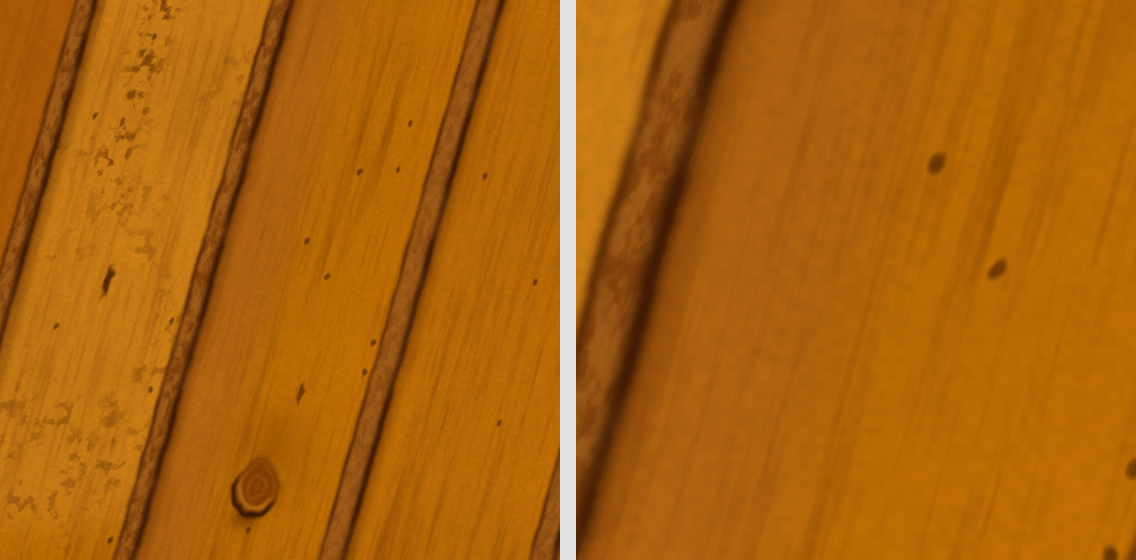
Left, the full canvas; right, a detail of the centre.
Reproduce this texture procedurally as a WebGL 2 fragment shader.

```glsl
#version 300 es
precision highp float;
// Slanted varnished pine boards with beaded grooves, mildew specks and a knot.
uniform vec2 u_resolution;
out vec4 outColor;

#define SLANT 0.284
#define BOARD_PITCH 0.376
#define FIRST_EDGE 0.149
#define GROOVE_COUNT 4
#define GRAIN_STRENGTH 0.22
#define SPECK_STRENGTH 0.62
#define KNOT_CENTER vec2(0.459, 0.133)
#define KNOT_SIZE vec2(0.042, 0.054)

const vec3 AMBER = vec3(0.73, 0.42, 0.015);
const vec3 HONEY = vec3(0.77, 0.475, 0.08);
const vec3 TAN = vec3(0.68, 0.385, 0.065);
const vec3 RUST = vec3(0.66, 0.35, 0.025);
const vec3 BEAD = vec3(0.61, 0.35, 0.09);
const vec3 UMBER = vec3(0.42, 0.18, 0.005);
const vec3 SHADOW = vec3(0.22, 0.085, 0.005);

float hash(vec2 p) {
  return fract(sin(dot(p, vec2(127.1, 311.7))) * 43758.5453);
}

float noise(vec2 p) {
  vec2 i = floor(p), f = fract(p);
  f = f * f * (3.0 - 2.0 * f);
  return mix(mix(hash(i), hash(i + vec2(1, 0)), f.x),
             mix(hash(i + vec2(0, 1)), hash(i + vec2(1, 1)), f.x), f.y);
}

float fbm(vec2 p) {
  float sum = 0.0, amp = 0.5;
  for (int i = 0; i < 4; i++) {
    sum += amp * noise(p);
    p = p * 2.03 + 17.3;
    amp *= 0.5;
  }
  return sum / 0.9375;
}

float bell(float x, float width) {
  return exp(-x * x / (width * width));
}

// Right-hand side of groove k, measured across the boards
float grooveEdge(float k) {
  return FIRST_EDGE + BOARD_PITCH * k + 0.027 * step(k, 0.5);
}

// Narrow pit stretched along the grain
float pit(vec2 st, vec2 center, vec2 size) {
  vec2 q = (st - center) / size;
  q.x += 0.8 * (noise(st * 90.0) - 0.5);
  return smoothstep(1.0, 0.3, length(q));
}

vec3 boardColor(float board, vec2 st) {
  float drift = st.x + 0.05 * (fbm(vec2(st.x * 25.0, st.y * 2.0)) - 0.5);
  vec3 amberBoard = mix(TAN, AMBER, smoothstep(0.58, 0.70, drift));
  if (board < 0.5) return mix(RUST, AMBER, 0.35 * (1.0 - st.y));
  if (board < 1.5) return mix(AMBER, HONEY, smoothstep(0.0, 0.13, st.y));
  return board < 2.5 ? amberBoard : mix(AMBER, TAN, 0.2);
}

// Dark mildew: a dense upper band and loose patches below it
float mildew(vec2 st) {
  float band = bell(st.x - 0.292, 0.032) * smoothstep(0.55, 0.8, st.y);
  float loose = 0.55 * smoothstep(0.5, 0.72, fbm(st * vec2(13.0, 11.0) + 4.0));
  float dots = smoothstep(0.50, 0.72, fbm(st * vec2(75.0, 65.0)));
  return dots * clamp(band + loose * (1.0 - 0.5 * st.y), 0.0, 1.0);
}

vec3 addKnot(vec3 color, vec2 p) {
  vec2 q = (p - KNOT_CENTER) / KNOT_SIZE;
  q.x -= 0.2 * q.y;
  float halo = bell(length((q - vec2(0.4, 1.3)) * vec2(0.7, 0.8)), 1.0);
  float smudge = bell(length((q + vec2(0.3, 1.05)) * vec2(1.2, 1.8)), 0.7);
  q.x *= 1.0 + 0.55 * max(q.y, 0.0);
  float r = length(q) + 0.12 * (noise(p * 60.0) - 0.5);
  float low = smoothstep(0.15, -0.5, q.y + 0.45 * q.x);
  float rings = 0.5 + 0.5 * sin(r * 16.0 + 3.0 * noise(p * 45.0));
  color = mix(color, UMBER, 0.25 * halo + 0.6 * smudge);
  color = mix(color, mix(UMBER, RUST, 0.3 + 0.25 * rings), smoothstep(1.0, 0.85, r));
  color = mix(color, HONEY, 0.65 * low * bell(r - 0.76, 0.1));
  return mix(color, SHADOW, bell(r - 0.98, 0.11) * (0.2 + 0.75 * low));
}

void main() {
  vec2 p = gl_FragCoord.xy / u_resolution;
  vec2 st = vec2(p.x + SLANT * (1.0 - p.y), p.y); // across, along the boards
  float board = 0.0;
  for (int i = 0; i < GROOVE_COUNT; i++) board += step(grooveEdge(float(i)), st.x);

  // Board tone and grain
  vec3 color = boardColor(board, st);
  float broad = fbm(vec2(st.x * 42.0 + board * 9.0, st.y * 2.5));
  float fine = fbm(vec2(st.x * 150.0, st.y * 9.0));
  float streak = smoothstep(0.52, 0.8, broad) * (board > 1.5 ? 1.0 : 0.5);
  color = mix(color, UMBER, GRAIN_STRENGTH * (streak + 0.7 * smoothstep(0.45, 0.8, fine)));
  color *= 0.95 + 0.1 * fbm(p * 6.0);

  // Mildew, pits and knot
  if (board > 0.5 && board < 1.5) color = mix(color, UMBER * 0.8, SPECK_STRENGTH * mildew(st));
  vec2 cell = floor(st * vec2(16.0, 11.0));
  vec2 spot = (cell + 0.25 + 0.5 * vec2(hash(cell), hash(cell + 7.7))) / vec2(16.0, 11.0);
  float pits = 0.7 * step(0.9, hash(cell + 3.1)) * pit(st, spot, vec2(0.006, 0.009));
  pits += pit(st, vec2(0.335, 0.498), vec2(0.010, 0.040));
  pits += 0.7 * pit(st, vec2(0.736, 0.297), vec2(0.008, 0.028));
  color = mix(color, SHADOW, 0.8 * min(pits, 1.0));
  color = addKnot(color, p);

  // Grooves: worn bead, thin left line, deep right shadow
  for (int i = 0; i < GROOVE_COUNT; i++) {
    float k = float(i);
    float width = 0.038 + 0.009 * step(1.5, k);
    float d = st.x - grooveEdge(k) + 0.005 * (fbm(vec2(st.y * 28.0, k * 5.0)) - 0.5);
    float inside = smoothstep(-width - 0.003, -width + 0.003, d) * smoothstep(0.002, -0.002, d);
    float wear = smoothstep(0.35, 0.75, fbm(st * vec2(130.0, 65.0) + k));
    vec3 bead = mix(BEAD, UMBER, wear * (k > 1.5 ? 0.3 : 0.6));
    color = mix(color, bead, inside);
    float breaks = 0.65 + 0.5 * noise(vec2(st.y * 22.0, k));
    color = mix(color, UMBER * 0.8, min(0.75 * breaks, 1.0) * bell(d + width, 0.0045));
    color = mix(color, SHADOW, min(0.95 * breaks, 0.95) * bell(d + 0.004, 0.0075));
    color = mix(color, UMBER, 0.3 * bell(d - 0.008, 0.012));
  }
  color *= 0.97 + 0.06 * noise(p * 190.0);
  outColor = vec4(clamp(color, 0.0, 1.0), 1.0);
}
```
